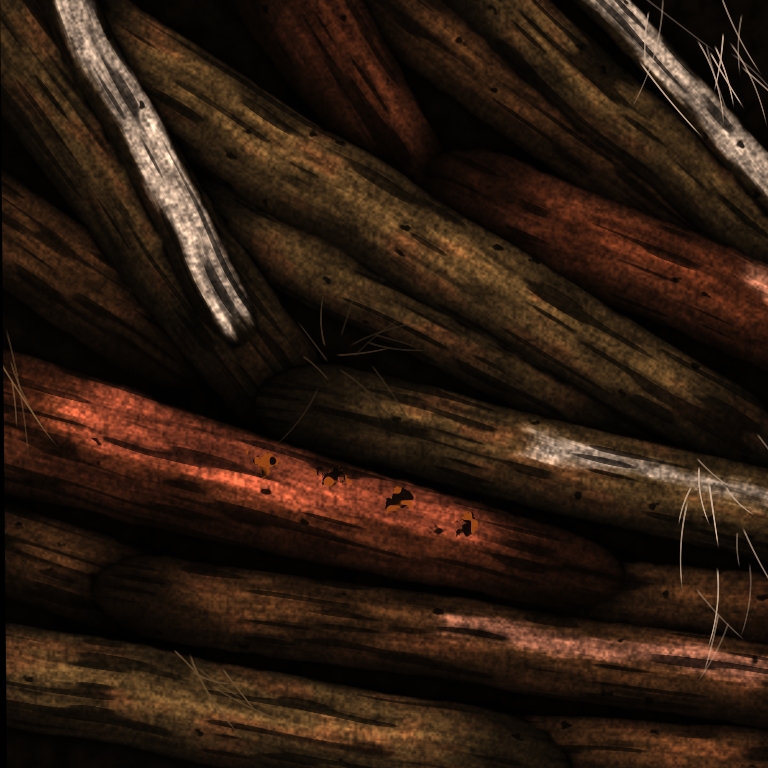
Write a three.js fragment shader that draws this texture.

```glsl
// A shadowed stack of weathered logs with sunlit strips and dry grass.
// Tapered capsules are painted back to front with stretched fibre noise,
// cellular knots and ragged sun; looped curved blades lie on top.
#define OLIVE vec3(0.33, 0.235, 0.125)
#define BROWN vec3(0.26, 0.155, 0.08)
#define RUSSET vec3(0.33, 0.15, 0.08)
#define PALE vec3(0.8, 0.68, 0.58)
#define RED_SUN vec3(0.6, 0.27, 0.17)
#define PINK_SUN vec3(0.74, 0.45, 0.33)
#define STRAW vec3(0.52, 0.39, 0.24)
#define GAP vec3(0.028, 0.018, 0.01)
#define FIBRE vec2(11.0, 105.0)
#define EDGE 0.003

varying vec2 vUv;
vec3 col;

float hash(vec2 p) {
  vec3 q = fract(p.xyx * vec3(0.1031, 0.103, 0.0973));
  q += dot(q, q.yzx + 33.33);
  return fract((q.x + q.y) * q.z);
}

float noise(vec2 p) {
  vec2 i = floor(p), f = fract(p);
  f *= f * (3.0 - 2.0 * f);
  return mix(mix(hash(i), hash(i + vec2(1, 0)), f.x),
             mix(hash(i + vec2(0, 1)), hash(i + 1.0), f.x), f.y);
}

float layered(vec2 p) {
  float sum = 0.0, gain = 0.52;
  for (int i = 0; i < 4; i++) {
    sum += gain * noise(p);
    p = p * 2.03 + 17.3;
    gain *= 0.52;
  }
  return sum;
}

// One jittered spot per cell, present in a few cells
float knots(vec2 p) {
  vec2 cell = floor(p), spot = 0.3 + 0.4 * vec2(hash(cell), hash(cell + 9.1));
  float d = length(fract(p) - spot) + 0.2 * (noise(p * 9.0) - 0.5);
  return (1.0 - smoothstep(0.03, 0.13, d)) * step(0.8, hash(cell + 4.7));
}

// sunBox: start and end along, centre and half width across
void sunlitLog(vec4 ends, float r0, float r1, vec3 bark, vec3 sun, vec4 sunBox) {
  vec2 a = ends.xy, axis = ends.zw - a, p = vUv - a, seed = a * 57.0 + 20.0;
  float len = length(axis);
  axis /= len;
  float x = dot(p, axis), y = dot(p, vec2(-axis.y, axis.x));
  y += 0.01 * (noise(vec2(x * 9.0, 0.0) + seed) - 0.5);
  float t = x / len, r = mix(r0, r1, clamp(t, 0.0, 1.0)), tip = min(x, len - x);
  float reach = length(vec2(0.55 * max(-tip, 0.0), y));
  float d = reach - r + 0.007 * (noise(vec2(x * 60.0, y * 40.0) + seed) - 0.5);
  if (d > 0.1) return;
  col *= 1.0 - 0.7 * exp(-max(d, 0.0) * 60.0);

  float across = y / r;
  float fibre = layered(vec2(x, y + 0.004 * sin(x * 19.0 + seed.x)) * FIBRE + seed);
  float blotch = layered(vec2(x * 14.0, y * 36.0) + seed.yx);
  float speck = noise(vUv * 300.0) + noise(vUv * 170.0 + seed) - 1.0;
  float crack = 1.0 - smoothstep(0.2, 0.32, noise(vec2(x * 11.0, y * 130.0) + seed));

  float along = min(t - sunBox.x, sunBox.y - t) * len / r;
  float lit = min(along * 0.35, sunBox.w - abs(across - sunBox.z));
  lit = smoothstep(-0.1, 0.2, lit + 0.5 * (blotch - 0.5) + 0.3 * (fibre - 0.5));
  float curve = sqrt(max(1.0 - reach * reach / (r * r), 0.0));
  float shade = curve * mix(0.35, 1.15, smoothstep(-0.95, 0.4, across));
  shade *= mix(0.3, 1.0, smoothstep(-0.04, 0.11, tip));
  shade = mix(shade, 0.4 + 0.6 * curve, lit * 0.85);

  vec3 wood = mix(bark, bark.r * vec3(1.0, 0.5, 0.28), 0.5 * smoothstep(0.5, 0.75, blotch));
  wood = mix(wood * (0.4 + 1.15 * blotch), sun * (0.5 + 0.75 * blotch), lit);
  wood *= (0.3 + 1.4 * fibre) * (1.0 + 0.5 * speck) * (1.0 - 0.6 * crack);
  wood *= 1.0 - 0.8 * knots(vec2(x * 17.0, y * 26.0) + seed);
  col = mix(col, wood * shade + GAP * 0.5, 1.0 - smoothstep(-EDGE, EDGE, d));
}

void shadedLog(vec4 ends, float r0, float r1, vec3 bark) {
  sunlitLog(ends, r0, r1, bark, PALE, vec4(0, 1, 0, -9));
}

// Curved blades scattered about a root; aim is angle and fan
void grass(vec2 root, vec2 spread, vec2 aim, float size, int count, vec3 tint) {
  for (int i = 0; i < 14; i++) {
    if (i >= count) break;
    vec2 id = root * 91.0 + float(i) * 7.31;
    vec2 p = vUv - root - spread * (vec2(hash(id), hash(id + 3.3)) - 0.5);
    float angle = aim.x + aim.y * (hash(id + 5.9) - 0.5);
    float len = size * (0.4 + 0.8 * hash(id + 8.2));
    vec2 dir = vec2(cos(angle), sin(angle));
    float u = dot(p, dir) / len, bend = 0.6 * (hash(id + 1.7) - 0.5);
    float d = abs(dot(p, vec2(-dir.y, dir.x)) - bend * u * u * len);
    float body = 1.0 - smoothstep(0.0, 0.0014, d - 0.0006 + 0.0004 * u);
    body *= smoothstep(0.0, 0.1, u) * (1.0 - smoothstep(0.8, 1.0, u));
    col = mix(col, tint, body * (0.3 + 0.7 * hash(id + 6.4)));
  }
}

// Torn orange bark with black pits along the red log
void scars() {
  vec3 torn = mix(vec3(0.6, 0.28, 0.08), GAP, smoothstep(0.45, 0.6, noise(vUv * 110.0)));
  for (int i = 0; i < 4; i++) {
    vec2 p = vUv - mix(vec2(0.345, 0.4), vec2(0.605, 0.325), float(i) / 3.0);
    float d = length(p) + 0.05 * (layered(vUv * 75.0) - 0.5);
    col = mix(col, torn, 0.9 - 0.9 * smoothstep(0.01, 0.016, d));
  }
}

void main() {
  col = GAP * (0.3 + 1.8 * layered(vUv * 50.0));
  // Upper stack
  shadedLog(vec4(.5, 1, .97, .66), .055, .055, BROWN);
  shadedLog(vec4(.61, 1.03, 1.04, .65), .05, .05, OLIVE * .85);
  shadedLog(vec4(.37, 1.03, .54, .76), .08, .05, RUSSET * .6);
  shadedLog(vec4(-.04, .73, .18, .58), .065, .065, BROWN);
  shadedLog(vec4(.27, .73, .77, .47), .05, .05, OLIVE * .8);
  sunlitLog(vec4(.66, .73, 1.07, .56), .065, .065, RUSSET * .85, PINK_SUN, vec4(.7, 1.2, .6, .3));
  shadedLog(vec4(.11, .95, .93, .45), .072, .055, OLIVE);
  sunlitLog(vec4(.76, 1.02, 1.04, .72), .027, .027, OLIVE, PALE, vec4(-1, 2, .2, .8));
  shadedLog(vec4(-.01, 1, .335, .53), .09, .07, OLIVE);
  sunlitLog(vec4(.07, 1.03, .29, .61), .036, .036, OLIVE, PALE, vec4(-1, 1.1, .2, .75));
  // Lower stack
  shadedLog(vec4(.72, .23, 1.05, .2), .05, .05, BROWN * .8);
  sunlitLog(vec4(.44, .46, 1.05, .32), .06, .06, OLIVE * .85, PALE * .8, vec4(.42, 1.2, .4, .2));
  shadedLog(vec4(-.02, .29, .16, .23), .06, .06, BROWN);
  shadedLog(vec4(.5, .03, 1.05, 0), .05, .05, BROWN);
  shadedLog(vec4(-.03, .13, .62, .01), .068, .068, OLIVE);
  sunlitLog(vec4(.22, .22, 1.05, .1), .055, .055, BROWN, PINK_SUN * .8, vec4(.42, 1.2, .35, .25));
  sunlitLog(vec4(-.04, .46, .72, .26), .095, .052, RUSSET, RED_SUN, vec4(.18, .92, .5, .5));
  scars();
  // Dry grass
  grass(vec2(.9, .96), vec2(.14, .1), vec2(-1.2, 1.3), .15, 14, PALE);
  grass(vec2(.94, .3), vec2(.1, .3), vec2(-1.5, 1.3), .1, 14, PALE);
  grass(vec2(.01, .54), vec2(.03, .08), vec2(-1.25, .5), .16, 4, STRAW);
  grass(vec2(.25, .13), vec2(.08, .05), vec2(-1.2, 1.3), .12, 7, STRAW * .7);
  grass(vec2(.44, .53), vec2(.1, .08), vec2(.5, 5), .1, 14, STRAW * .4);
  gl_FragColor = vec4(col * smoothstep(-.001, .001, vUv.x - .009 * (1.0 - vUv.y)), 1.0);
}
```
